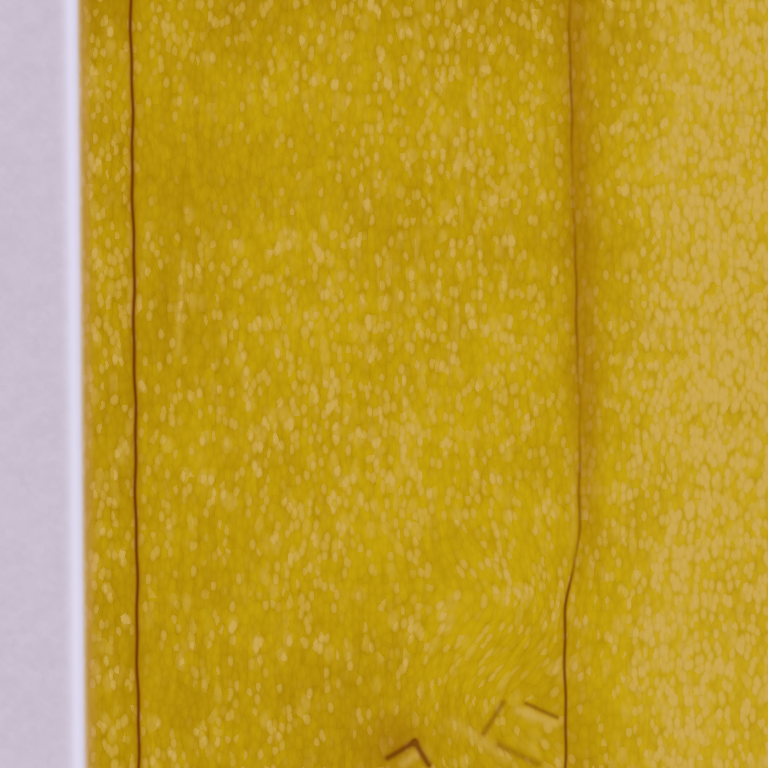
Write a Shadertoy shader that draws this texture.

```glsl
// Yellow-stained wooden planks with grooves and a knot, beside a pale wall strip
#define WALL vec3(0.79, 0.75, 0.81)
#define WALL_LIT vec3(0.89, 0.87, 0.95)
#define STAIN vec3(0.76, 0.625, 0.04)
#define STAIN_DEEP vec3(0.66, 0.50, 0.02)
#define WORN vec3(0.80, 0.66, 0.33)
#define GROOVE vec3(0.42, 0.20, 0.02)
#define UMBER vec3(0.59, 0.38, 0.03)
#define GRAIN_SCALE vec2(135.0, 74.0)
#define STREAK_SCALE vec2(120.0, 17.0)
#define GROOVE_WIDTH 0.0022

vec2 hash2(vec2 p) {
    vec3 q = fract(p.xyx * vec3(0.1031, 0.1030, 0.0973));
    q += dot(q, q.yzx + 33.33);
    return fract((q.xx + q.yz) * q.zy);
}

// Cellular noise: distance to the nearest point, and that cell's random value
vec2 cells(vec2 p) {
    vec2 base = floor(p), best = vec2(9.0, 0.0);
    for (int j = -1; j <= 1; j++)
    for (int i = -1; i <= 1; i++) {
        vec2 id = base + vec2(i, j);
        float d = length(id + hash2(id) - p);
        if (d < best.x) best = vec2(d, hash2(id + 71.7).x);
    }
    return best;
}

// Layered sines, roughly -1 to 1
float waves(vec2 p) {
    float sum = 0.0, amp = 0.5;
    for (int i = 0; i < 4; i++) {
        sum += amp * sin(p.x + 1.7 * sin(p.y * 0.8 + float(i))) * cos(p.y - 0.6 * p.x);
        p = mat2(1.5, 1.1, -1.1, 1.5) * p + 2.3;
        amp *= 0.65;
    }
    return sum;
}

// Soft round or oval patch
float patchAt(vec2 p, vec2 center, vec2 size) {
    vec2 d = (p - center) / size;
    return exp(-dot(d, d));
}

float band(float d, float width) {
    return exp(-d * d / (width * width));
}

// Soft stroke along a segment
float stroke(vec2 p, vec2 a, vec2 b, float width) {
    vec2 ab = b - a;
    float t = clamp(dot(p - a, ab) / dot(ab, ab), 0.0, 1.0);
    return band(length(p - a - ab * t), width);
}

vec3 wood(vec2 p, float seam) {
    float blotch = waves(p * vec2(15.0, 11.0));
    float rightPlank = smoothstep(0.76, 0.90, p.x);
    float edgePlank = 1.0 - smoothstep(0.16, 0.19, p.x);

    // Grain leans over around the knot
    vec2 g = p;
    g.x -= 0.7 * (p.y - 0.15) * patchAt(p, vec2(0.65, 0.14), vec2(0.09, 0.11));
    g.x += 0.0012 * sin(g.y * 40.0 + g.x * 25.0);
    vec2 fine = cells(g * GRAIN_SCALE);
    vec2 coarse = cells(g * GRAIN_SCALE * 0.55 + 19.0);
    vec2 streak = cells(g * STREAK_SCALE);

    // Stain depth
    float depth = 0.36 - 0.22 * blotch + 0.35 * (fine.y - 0.5) + 0.22 * (streak.y - 0.5);
    depth += 0.30 * smoothstep(0.88, 1.0, p.y) * (1.0 - rightPlank);
    depth += 0.30 * patchAt(p, vec2(0.40, 0.02), vec2(0.20, 0.16));
    depth += 0.32 * patchAt(p, vec2(0.22, 0.62), vec2(0.05, 0.12));
    depth += 0.20 * edgePlank - 0.20 * rightPlank;
    depth -= 0.18 * patchAt(p, vec2(0.62, 0.30), vec2(0.16, 0.2));
    vec3 col = mix(STAIN, STAIN_DEEP, clamp(depth, 0.0, 1.0));

    // Worn flecks and vertical scratches
    float cover = 0.25 + 0.16 * blotch + 0.32 * rightPlank + 0.08 * edgePlank;
    cover += 0.16 * patchAt(p, vec2(0.42, 0.42), vec2(0.18, 0.13));
    cover += 0.14 * patchAt(p, vec2(0.58, 0.80), vec2(0.12, 0.25));
    cover += 0.20 * patchAt(p, vec2(1.0, 0.60), vec2(0.14, 0.35));
    cover -= 0.14 * patchAt(p, vec2(0.35, 0.80), vec2(0.14, 0.12));
    float fleck = smoothstep(0.9 - cover, 1.15 - cover, fine.y) * (1.0 - smoothstep(0.3, 0.8, fine.x));
    float smear = smoothstep(0.95 - cover, 1.2 - cover, coarse.y) * (1.0 - smoothstep(0.2, 0.75, coarse.x));
    float scratch = smoothstep(0.78, 0.95, streak.y) * (1.0 - smoothstep(0.15, 0.7, streak.x));
    scratch *= patchAt(p, vec2(0.55, 0.65), vec2(0.14, 0.28));
    float worn = 0.62 * fleck + 0.50 * smear + 0.45 * scratch + 0.18 * rightPlank;
    worn += 0.45 * stroke(p, vec2(0.232, 0.54), vec2(0.239, 0.67), 0.005);
    col = mix(col, WORN, clamp(worn, 0.0, 0.9));

    // Broad shade beside the second seam
    float upper = smoothstep(0.22, 0.45, p.y);
    col = mix(col, UMBER, band(p.x - seam - 0.008, 0.020) * (0.12 + 0.33 * upper));
    return col + 0.035 * (0.5 - fine.x);
}

void mainImage(out vec4 fragColor, in vec2 fragCoord) {
    vec2 p = fragCoord / iResolution.xy;
    float soft = 1.0 / iResolution.x;
    float width = max(GROOVE_WIDTH, soft);
    float wobble = 0.0008 * sin(p.y * 31.0) + 0.0005 * sin(p.y * 83.0);

    // Second seam bows right, then steps back near the bottom
    float seam = mix(0.755, 0.742, smoothstep(0.35, 1.0, p.y));
    seam = mix(0.736, seam, smoothstep(0.20, 0.32, p.y)) + wobble;
    vec3 col = wood(p, seam);

    // Grooves
    float groove = mix(0.1805, 0.1705, p.y) + wobble;
    col = mix(col, UMBER, 0.35 * band(p.x - groove, 0.007));
    col = mix(col, GROOVE, 0.88 * band(p.x - groove, width));
    float seamDark = mix(0.75, 0.30 + 0.15 * sin(p.y * 23.0), smoothstep(0.23, 0.28, p.y));
    col = mix(col, GROOVE, seamDark * band(p.x - seam, width));
    col = mix(col, WORN, 0.4 * band(p.x - seam + 0.008, 0.004) * patchAt(p, vec2(0.74, 0.34), vec2(0.1, 0.07)));

    // Knot: shade, pale ridges and dark splits
    col = mix(col, UMBER, 0.45 * patchAt(p, vec2(0.515, 0.03), vec2(0.04, 0.035)));
    float ridge = stroke(p, vec2(0.675, 0.075), vec2(0.722, 0.058), 0.007);
    ridge += 0.6 * stroke(p, vec2(0.59, 0.06), vec2(0.66, 0.012), 0.008);
    ridge += 0.8 * stroke(p, vec2(0.525, 0.005), vec2(0.545, 0.02), 0.007);
    col = mix(col, WORN, 0.75 * min(ridge, 1.0));
    float split = stroke(p, vec2(0.505, 0.013), vec2(0.540, 0.034), 0.004);
    split += stroke(p, vec2(0.540, 0.034), vec2(0.558, 0.004), 0.004);
    split += 0.6 * stroke(p, vec2(0.685, 0.084), vec2(0.725, 0.066), 0.003);
    split += 0.5 * stroke(p, vec2(0.630, 0.045), vec2(0.655, 0.085), 0.004);
    split += 0.4 * stroke(p, vec2(0.650, 0.030), vec2(0.700, 0.005), 0.005);
    col = mix(col, GROOVE, 0.75 * min(split, 1.0));

    // Wall strip with a lit rim and a blurred edge
    float edge = mix(0.112, 0.1025, p.y);
    vec3 wall = WALL + 0.012 * waves(p * 60.0) + 0.012 * (cells(p * 110.0).y - 0.5);
    wall = mix(wall, WALL_LIT, 0.85 * band(p.x - edge + 0.011, 0.010));
    col = mix(col, vec3(0.73, 0.55, 0.34), 0.6 * band(p.x - edge - 0.004, 0.009));
    col = mix(wall, col, smoothstep(edge - 0.005, edge + 0.006, p.x));

    fragColor = vec4(clamp(col, 0.0, 1.0), 1.0);
}
```
